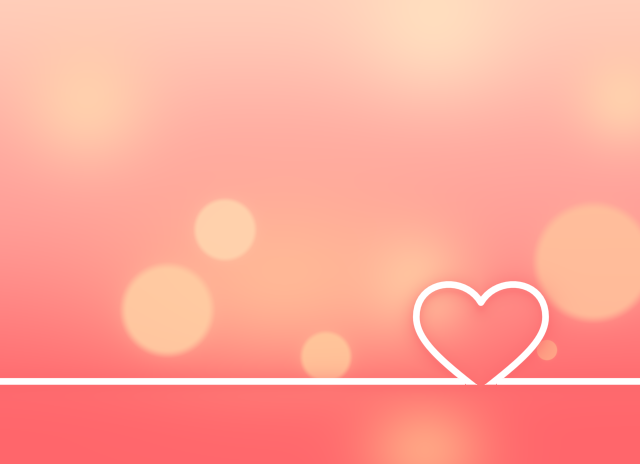
Reproduce this background procedurally as a Shadertoy shader.

```glsl
// Coral gradient with warm blurred lights and a white line that loops into a heart.

// Soft round light that fades with a Gaussian falloff.
void addGlow(inout vec3 color, vec2 offset, vec2 size, vec3 tint, float strength) {
    vec2 q = offset / size;
    color = mix(color, tint, strength * exp(-dot(q, q)));
}

// Out-of-focus disc with a blurred rim and a faint halo.
void addDisc(inout vec3 color, vec2 offset, float radius, float blur, vec3 tint, float strength) {
    float d = length(offset) - radius;
    float body = 1.0 - smoothstep(-blur, blur, d);
    float halo = 0.22 * exp(-max(d, 0.0) / (1.3 * blur));
    color = mix(color, tint, strength * max(body, halo));
}

float segmentDistance(vec2 p, vec2 a, vec2 b) {
    vec2 pa = p - a, ba = b - a;
    return length(pa - ba * clamp(dot(pa, ba) / dot(ba, ba), 0.0, 1.0));
}

vec2 cubic(vec2 a, vec2 b, vec2 c, vec2 d, float t) {
    float s = 1.0 - t;
    return s * s * s * a + 3.0 * s * s * t * b + 3.0 * s * t * t * c + t * t * t * d;
}

// Distance to a cubic curve, walked in short segments.
float curveDistance(vec2 p, vec2 a, vec2 b, vec2 c, vec2 d) {
    float nearest = 10.0;
    vec2 last = a;
    for (int i = 1; i <= 20; i++) {
        vec2 next = cubic(a, b, c, d, float(i) / 20.0);
        nearest = min(nearest, segmentDistance(p, last, next));
        last = next;
    }
    return nearest;
}

// Signed distance to the stroke: mirrored heart curves joined to the base line.
float strokeDistance(vec2 p) {
    vec2 q = vec2(abs(p.x - 1.034), p.y);
    vec2 side = vec2(0.139, 0.317);
    float lobe = curveDistance(q, vec2(0.0, 0.348), vec2(0.036, 0.409), vec2(0.139, 0.398), side);
    float flank = curveDistance(q, side, vec2(0.139, 0.269), vec2(0.090, 0.226), vec2(0.0125, 0.165));
    float heart = max(min(lobe, flank) - 0.0072, 0.171 - p.y);
    float line = max(abs(p.y - 0.178) - 0.0072, 0.034 - q.x);
    return min(heart, line);
}

void mainImage(out vec4 fragColor, in vec2 fragCoord) {
    vec2 p = fragCoord / iResolution.y;
    p.x *= 1.376 * iResolution.y / iResolution.x;
    float pixel = 1.0 / iResolution.y;

    // Vertical gradient
    vec3 color = mix(vec3(1.0, 0.40, 0.42), vec3(1.0, 0.64, 0.61), smoothstep(0.05, 0.65, p.y));
    color = mix(color, vec3(1.0, 0.81, 0.73), smoothstep(0.56, 1.06, p.y));

    // Wide glows
    vec3 peach = vec3(1.0, 0.83, 0.68);
    addGlow(color, p - vec2(0.61, 0.40), vec2(0.33, 0.20), vec3(1.0, 0.76, 0.60), 0.80);
    addGlow(color, p - vec2(0.188, 0.781), vec2(0.14), peach, 0.85);
    addGlow(color, p - vec2(0.932, 0.964), vec2(0.17), vec3(1.0, 0.88, 0.75), 0.85);
    addGlow(color, p - vec2(1.34, 0.789), vec2(0.10), peach, 0.85);
    addGlow(color, p - vec2(0.896, 0.391), vec2(0.11), vec3(1.0, 0.82, 0.65), 0.75);
    addGlow(color, p - vec2(0.914, 0.03), vec2(0.13, 0.11), vec3(1.0, 0.68, 0.53), 0.85);

    // Blurred discs
    addDisc(color, p - vec2(0.484, 0.505), 0.066, 0.008, peach, 0.92);
    addDisc(color, p - vec2(0.360, 0.332), 0.098, 0.013, vec3(1.0, 0.81, 0.64), 0.88);
    addDisc(color, p - vec2(0.701, 0.231), 0.054, 0.008, vec3(1.0, 0.79, 0.61), 0.88);
    addDisc(color, p - vec2(1.276, 0.435), 0.126, 0.015, vec3(1.0, 0.76, 0.61), 0.88);
    addDisc(color, p - vec2(1.176, 0.2455), 0.022, 0.002, vec3(1.0, 0.68, 0.54), 0.88);

    // Stroke with a soft shadow cast downward
    float shadow = exp(-max(strokeDistance(p + vec2(0.0, 0.008)), 0.0) / 0.018);
    color = mix(color, vec3(0.98, 0.39, 0.41), 0.45 * shadow);
    float stroke = 1.0 - smoothstep(-0.7 * pixel, 0.7 * pixel, strokeDistance(p));
    color = mix(color, vec3(1.0), stroke);

    fragColor = vec4(color, 1.0);
}
```
